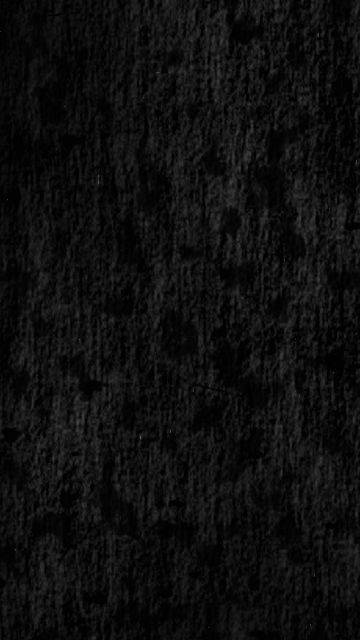
Give the GLSL for this texture, as a WebGL 1 fragment shader.

```glsl
precision highp float;
uniform vec2 u_resolution;

#define BASE_TONE 0.066
#define STREAK_GAIN 0.135
#define RELIEF_GAIN 0.085
#define GRAIN_GAIN 0.085
#define CLOUD_GAIN 0.085
#define STAIN_DEPTH 0.72
#define PIT_CELLS 6.0
#define PIT_SHARE 0.34
#define SCRATCH_CELLS 3.0
#define SCRATCH_SHARE 0.4

float hash(vec2 p) {
  vec3 q = fract(p.xyx * vec3(0.1031, 0.1030, 0.0973));
  q += dot(q, q.yzx + 33.33);
  return fract((q.x + q.y) * q.z);
}

float noise(vec2 p) {
  vec2 cell = floor(p);
  vec2 f = fract(p);
  f = f * f * (3.0 - 2.0 * f);
  float low = mix(hash(cell), hash(cell + vec2(1.0, 0.0)), f.x);
  float high = mix(hash(cell + vec2(0.0, 1.0)), hash(cell + 1.0), f.x);
  return mix(low, high, f.y);
}

float fbm(vec2 p) {
  float sum = 0.0;
  float weight = 0.53;
  for (int i = 0; i < 4; i++) {
    sum += weight * noise(p);
    p = mat2(1.6, 1.2, -1.2, 1.6) * p + 17.3;
    weight *= 0.5;
  }
  return sum;
}

// Vertical brush marks: fine threads broken by longer, wider bands
float brushStreaks(vec2 p) {
  p.x += 0.012 * noise(p * vec2(3.0, 2.0));
  float threads = noise(p * vec2(150.0, 26.0) + 40.0) - 0.5;
  float bands = noise(p * vec2(75.0, 5.0) + 90.0) - 0.5;
  return 0.75 * threads + 0.5 * bands;
}

// Rough plaster lit from the upper left
float relief(vec2 p) {
  vec2 q = p * vec2(120.0, 78.0) + 200.0;
  return noise(q) - noise(q + vec2(-0.65, 0.55));
}

// Broad light and shade over the wall
float wallLight(vec2 uv) {
  float light = 0.92;
  light += 0.30 * exp(-dot(uv - vec2(0.80, 0.62), (uv - vec2(0.80, 0.62)) * vec2(9.0, 7.0)));
  light += 0.28 * exp(-dot(uv - vec2(0.17, 0.28), (uv - vec2(0.17, 0.28)) * vec2(22.0, 18.0)));
  light += 0.22 * exp(-dot(uv - vec2(0.60, 0.92), (uv - vec2(0.60, 0.92)) * vec2(18.0, 30.0)));
  light -= 0.38 * exp(-dot(uv - vec2(0.08, 0.95), (uv - vec2(0.08, 0.95)) * vec2(9.0, 11.0)));
  light -= 0.28 * exp(-dot(uv - vec2(0.62, 0.03), (uv - vec2(0.62, 0.03)) * vec2(7.0, 40.0)));
  return light * mix(0.75, 1.0, smoothstep(0.0, 0.1, uv.x));
}

// Ragged dark pits, wider than tall
float pits(vec2 p) {
  vec2 cell = floor(p * PIT_CELLS);
  float ragged = fbm(p * 38.0) - 0.5;
  float cover = 0.0;
  for (int j = -1; j <= 1; j++) {
    for (int i = -1; i <= 1; i++) {
      vec2 id = cell + vec2(float(i), float(j));
      vec2 center = (id + vec2(hash(id + 3.1), hash(id + 7.7))) / PIT_CELLS;
      float radius = mix(0.010, 0.034, pow(hash(id + 13.0), 2.0));
      vec2 d = (p - center) * vec2(0.8, 1.5) / radius;
      float blob = 1.0 - smoothstep(0.6, 1.15, length(d) + 2.2 * ragged);
      cover = max(cover, blob * step(hash(id + 23.0), PIT_SHARE));
    }
  }
  return cover;
}

// Short thin scratches, either nearly level or nearly upright
float scratches(vec2 p) {
  vec2 cell = floor(p * SCRATCH_CELLS);
  float cover = 0.0;
  for (int j = -1; j <= 1; j++) {
    for (int i = -1; i <= 1; i++) {
      vec2 id = cell + vec2(float(i), float(j));
      vec2 d = p - (id + vec2(hash(id + 51.0), hash(id + 57.0))) / SCRATCH_CELLS;
      float angle = 0.6 * hash(id + 61.0) - 0.4 + 1.57 * step(0.55, hash(id + 67.0));
      vec2 along = vec2(cos(angle), sin(angle));
      float reach = mix(0.03, 0.09, hash(id + 71.0));
      float t = clamp(dot(d, along), -reach, reach);
      float line = 1.0 - smoothstep(0.0012, 0.0045, length(d - along * t));
      cover = max(cover, line * step(hash(id + 79.0), SCRATCH_SHARE));
    }
  }
  return cover * smoothstep(0.25, 0.5, noise(p * 60.0));
}

void main() {
  vec2 uv = gl_FragCoord.xy / u_resolution;
  vec2 p = gl_FragCoord.xy / u_resolution.x;

  // Plaster surface
  float tone = BASE_TONE + CLOUD_GAIN * (fbm(p * vec2(9.0, 6.0)) - 0.5);
  tone += STREAK_GAIN * brushStreaks(p);
  tone += RELIEF_GAIN * relief(p);
  tone += GRAIN_GAIN * (noise(p * vec2(230.0, 170.0) + 300.0) - 0.5);
  tone *= wallLight(uv);

  // Stains, pits and scratches
  float stain = smoothstep(0.57, 0.72, fbm(p * vec2(17.0, 13.0) + 60.0));
  tone *= 1.0 - STAIN_DEPTH * stain;
  tone *= 1.0 - 0.88 * pits(p);
  tone *= 1.0 - 0.8 * scratches(p);

  // Rare pale chips
  tone += 0.22 * smoothstep(0.955, 0.99, noise(p * vec2(95.0, 120.0) + 500.0)) * step(0.6, noise(p * 7.0 + 30.0));

  gl_FragColor = vec4(vec3(max(tone, 0.006)), 1.0);
}
```
